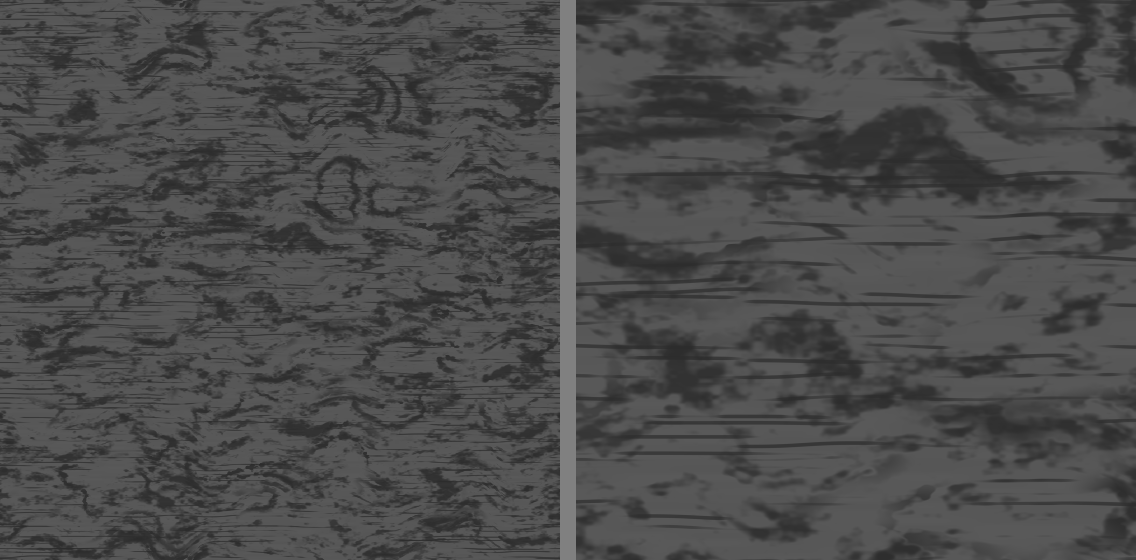
Left: the whole. Right: its middle third, enlarged.
Reproduce this texture procedurally as a Shadertoy shader.

```glsl
// Weathered dark grey wood: ragged contour veins of a warped noise field,
// grainy stretched blotches, flecks and short hair-thin cracks on a flat ground.
// All noise lattices wrap on whole periods, so the canvas tiles on both axes.

const float GROUND_GREY = 0.343;
const float STAIN_GREY = 0.172;
const vec2 VEIN_PERIOD = vec2(5.0, 11.0);
const float VEIN_LEVELS = 5.0;
const float VEIN_THIN = 0.003;
const float VEIN_THICK = 0.0105;
const float VEIN_RAGGED = 0.014;
const float VEIN_DEPTH = 0.9;
const vec2 BLOTCH_PERIOD = vec2(19.0, 50.0);
const vec2 BLOTCH_RANGE = vec2(0.53, 0.80);
const float BLOTCH_DEPTH = 0.85;
const vec2 FLECK_PERIOD = vec2(38.0, 105.0);
const vec2 FLECK_RANGE = vec2(0.58, 0.86);
const float FLECK_DEPTH = 0.75;
const float STAIN_RAGGED = 0.3;
const vec2 GRIT_PERIOD = vec2(120.0, 200.0);
const vec2 STREAK_PERIOD = vec2(24.0, 230.0);
const float STREAK_CONTRAST = 0.014;
const float CRACK_HALF_WIDTH = 0.0009;
const float CRACK_DEPTH = 0.7;

float hash(vec2 cell, vec2 period, float seed) {
    vec2 wrapped = mod(cell, period);
    return fract(sin(dot(wrapped, vec2(127.1, 311.7)) + seed * 74.7) * 43758.5453);
}

// Value noise that wraps after one canvas
float noise(vec2 uv, vec2 period, float seed) {
    vec2 p = uv * period;
    vec2 cell = floor(p);
    vec2 f = p - cell;
    f = f * f * f * (f * (f * 6.0 - 15.0) + 10.0);
    float low = mix(hash(cell, period, seed), hash(cell + vec2(1, 0), period, seed), f.x);
    float high = mix(hash(cell + vec2(0, 1), period, seed), hash(cell + vec2(1, 1), period, seed), f.x);
    return mix(low, high, f.y);
}

float fbm(vec2 uv, vec2 period, int octaves, float seed) {
    float sum = 0.0, total = 0.0, amplitude = 1.0;
    for (int i = 0; i < octaves; i++) {
        sum += amplitude * noise(uv, period, seed + float(i));
        total += amplitude;
        amplitude *= 0.5;
        period *= 2.0;
    }
    return sum / total;
}

// Bends the grain so features slant both ways
vec2 warpGrain(vec2 uv) {
    float bendX = noise(uv, vec2(9.0, 18.0), 11.0) - 0.5;
    float bendY = noise(uv, vec2(13.0, 8.0), 12.0) - 0.5;
    return uv + vec2(0.05 * bendX, 0.05 * bendY);
}

float growth(vec2 uv) {
    return fbm(warpGrain(uv), VEIN_PERIOD, 3, 20.0);
}

// Contour lines of the growth field, of even width, broken by a mask
float veins(vec2 uv, float grit) {
    const float STEP = 0.002;
    float h = growth(uv);
    vec2 slope = vec2(growth(uv + vec2(STEP, 0)) - h, growth(uv + vec2(0, STEP)) - h) / STEP;
    float dist = abs(fract(h * VEIN_LEVELS) - 0.5) / (VEIN_LEVELS * max(length(slope), 1.2));
    dist += (grit - 0.5) * VEIN_RAGGED;
    float width = mix(VEIN_THIN, VEIN_THICK, noise(uv, vec2(20.0, 32.0), 30.0));
    float strength = smoothstep(0.36, 0.66, fbm(uv, vec2(10.0, 19.0), 3, 35.0));
    return VEIN_DEPTH * strength * (1.0 - smoothstep(0.0, 1.2 * width, dist));
}

// Grainy stains where the density passes a soft threshold
float stains(vec2 uv, vec2 period, vec2 range, float grit, float seed) {
    float density = fbm(warpGrain(uv), period, 3, seed);
    density += (grit - 0.5) * STAIN_RAGGED;
    return smoothstep(range.x, range.y, density);
}

// One broken, tapering line per row, gathered in patches
float cracks(vec2 uv, float rows, float seed) {
    float wobble = 0.004 * (noise(uv, vec2(16.0, 12.0), seed) - 0.5);
    float y = (uv.y + wobble) * rows;
    float row = floor(y);
    float offset = 0.6 * (hash(vec2(0.0, row), vec2(1.0, rows), seed + 1.0) - 0.5);
    float dist = abs(y - row - 0.5 - offset) / rows;
    float run = noise(vec2(uv.x, row / rows), vec2(15.0, rows), seed + 2.0);
    float broken = noise(uv, vec2(80.0, rows), seed + 3.0);
    float patches = noise(uv, vec2(5.0, 7.0), seed + 4.0);
    run += 0.25 * (broken - 0.5) + 0.4 * (patches - 0.5);
    float strength = smoothstep(0.6, 0.9, run);
    float halfWidth = CRACK_HALF_WIDTH * (0.4 + 0.8 * strength);
    float blur = max(0.0008, 1.0 / iResolution.y);
    return CRACK_DEPTH * strength * (1.0 - smoothstep(halfWidth - 0.5 * blur, halfWidth + 0.5 * blur, dist));
}

void mainImage(out vec4 fragColor, in vec2 fragCoord) {
    vec2 uv = fragCoord / iResolution.xy;
    float grit = fbm(uv, GRIT_PERIOD, 2, 50.0);

    // Layer the stains so overlaps deepen without clipping
    float clean = 1.0 - veins(uv, grit);
    clean *= 1.0 - BLOTCH_DEPTH * stains(uv, BLOTCH_PERIOD, BLOTCH_RANGE, grit, 40.0);
    clean *= 1.0 - FLECK_DEPTH * stains(uv, FLECK_PERIOD, FLECK_RANGE, grit, 45.0);
    clean *= 1.0 - cracks(uv, 83.0, 60.0);
    clean *= 1.0 - cracks(uv, 127.0, 70.0);

    // Faint fibres over the whole surface
    float streak = (noise(uv, STREAK_PERIOD, 80.0) - 0.5) * STREAK_CONTRAST;
    fragColor = vec4(vec3(mix(STAIN_GREY, GROUND_GREY, clean) + streak), 1.0);
}
```
